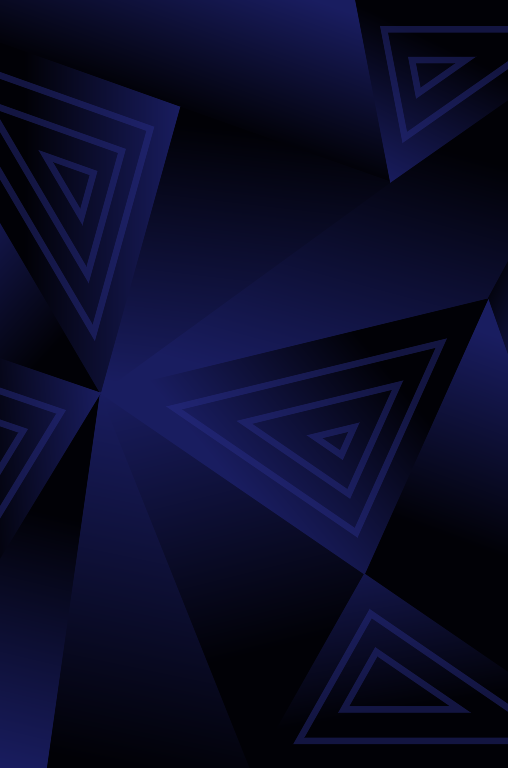
A WebGL 2 fragment shader for this background:

```glsl
#version 300 es
precision highp float;
// Dark blue folded facets meeting at a hub, some inlaid with nested triangular frames.

uniform vec2 u_resolution;
out vec4 fragColor;

#define CANVAS vec2(5.06, 7.68)
#define SHADE vec3(0.004, 0.004, 0.025)
#define GLOW vec3(0.098, 0.112, 0.375)
#define FRAME_COLOR vec3(0.16, 0.18, 0.54)
#define FRAME_OPACITY 0.45
#define FRAME_HALF_WIDTH 0.033

// Size of one output pixel in canvas units
float pixelSize() {
    return CANVAS.y / u_resolution.y;
}

// Signed distance to the line a-b, negative on the side of point 'inside'
float edgeDistance(vec2 p, vec2 a, vec2 b, vec2 inside) {
    vec2 normal = normalize(vec2(a.y - b.y, b.x - a.x));
    return -dot(p - a, normal) * sign(dot(inside - a, normal));
}

// Distances to the three sides of a triangle
vec3 sideDistances(vec2 p, vec2 a, vec2 b, vec2 c) {
    return vec3(edgeDistance(p, a, b, c),
                edgeDistance(p, b, c, a),
                edgeDistance(p, c, a, b));
}

float maxComponent(vec3 v) {
    return max(v.x, max(v.y, v.z));
}

// Triangle filled with a linear gradient from point 'dark' to point 'bright'
void facet(inout vec3 color, vec2 p, vec2 a, vec2 b, vec2 c, vec2 dark, vec2 bright) {
    vec2 axis = bright - dark;
    float light = clamp(dot(p - dark, axis) / dot(axis, axis), 0.0, 1.0);
    float d = maxComponent(sideDistances(p, a, b, c));
    float cover = 1.0 - smoothstep(0.0, pixelSize(), d);
    color = mix(color, mix(SHADE, GLOW, light), cover);
}

// Mitred outlines of a triangle shrinking toward 'center'
void frames(inout vec3 color, vec2 p, vec2 a, vec2 b, vec2 c, vec2 center,
            float scale, float shrink, int count) {
    vec3 sides = sideDistances(p, a, b, c);
    vec3 depth = -sideDistances(center, a, b, c);
    float aa = 0.5 * pixelSize();
    for (int i = 0; i < count; i++) {
        float outline = maxComponent(sides + depth * (1.0 - scale));
        float d = abs(outline + FRAME_HALF_WIDTH) - FRAME_HALF_WIDTH;
        color = mix(color, FRAME_COLOR, FRAME_OPACITY * (1.0 - smoothstep(-aa, aa, d)));
        scale -= shrink;
    }
}

void main() {
    vec2 p = gl_FragCoord.xy / u_resolution * CANVAS;
    p.y = CANVAS.y - p.y; // measure downward from the top

    // Shared corners
    vec2 hub = vec2(1.00, 3.93);
    vec2 peak = vec2(1.79, 1.07);
    vec2 notch = vec2(3.89, 1.82);
    vec2 rightTip = vec2(4.86, 2.99);
    vec2 lowTip = vec2(3.63, 5.74);
    vec2 topLeft = vec2(-1.32, -0.04);
    vec2 midLeft = vec2(-1.80, 2.97);
    vec2 lowLeft = vec2(-0.80, 6.90);
    vec2 baseLeft = vec2(2.51, 7.73);
    vec2 baseRight = vec2(6.52, 7.73);
    vec2 crownLeft = vec2(3.54, -0.01);
    vec2 crownRight = vec2(6.49, -0.01);

    // Plain facets, upper half
    vec3 color = SHADE;
    facet(color, p, vec2(-6.0, -1.0), vec2(9.0, -1.0), vec2(3.0, 6.0),
          vec2(2.60, 1.40), vec2(3.10, 0.0));
    facet(color, p, hub, vec2(6.51, -0.09), vec2(5.60, 2.81), vec2(4.40, 1.50), vec2(3.70, 4.10));
    facet(color, p, peak, notch, hub, vec2(2.20, 1.30), vec2(1.90, 3.90));
    facet(color, p, hub, topLeft, midLeft, vec2(0.60, 3.40), vec2(-0.60, 2.30));
    facet(color, p, rightTip, vec2(5.60, 1.62), vec2(5.60, 5.06), vec2(4.80, 2.90), vec2(5.60, 3.30));

    // Plain facets, lower half
    facet(color, p, rightTip, baseRight, lowTip, vec2(4.30, 5.30), vec2(5.00, 3.40));
    facet(color, p, hub, vec2(0.37, 8.40), vec2(-1.71, 8.40), vec2(0.70, 5.20), vec2(0.10, 7.70));
    facet(color, p, hub, baseLeft, vec2(0.465, 7.73), vec2(0.90, 7.60), vec2(1.65, 4.00));
    facet(color, p, hub, lowTip, baseLeft, vec2(2.60, 6.50), vec2(1.90, 3.70));

    // Facets with frames
    facet(color, p, crownLeft, notch, crownRight, vec2(4.50, 0.50), vec2(3.85, 1.85));
    frames(color, p, crownLeft, notch, crownRight, vec2(4.22, 0.74), 0.64, 0.41, 2);
    facet(color, p, topLeft, peak, hub, vec2(0.25, 1.60), vec2(1.80, 1.60));
    frames(color, p, topLeft, peak, hub, vec2(0.78, 1.86), 0.75, 0.28, 3);
    facet(color, p, hub, midLeft, lowLeft, vec2(-0.20, 4.60), vec2(1.05, 4.50));
    frames(color, p, hub, midLeft, lowLeft, vec2(-0.22, 4.54), 0.72, 0.31, 2);
    facet(color, p, hub, rightTip, lowTip, vec2(3.85, 3.70), vec2(2.40, 4.90));
    frames(color, p, hub, rightTip, lowTip, vec2(3.38, 4.42), 0.725, 0.294, 3);
    facet(color, p, lowTip, baseLeft, baseRight, vec2(3.90, 7.10), vec2(3.60, 5.30));
    frames(color, p, lowTip, baseLeft, baseRight, vec2(3.79, 6.83), 0.68, 0.35, 2);

    fragColor = vec4(color, 1.0);
}
```
